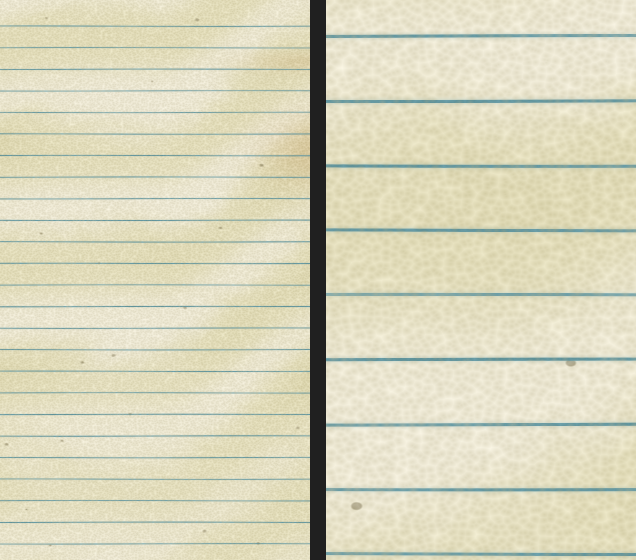
Left: the whole. Right: its middle third, enlarged.
Reproduce this pattern procedurally as a WebGL 2 fragment shader.

```glsl
#version 300 es
precision highp float;

uniform vec2 u_resolution;
out vec4 fragColor;

// Lengths are fractions of the canvas height
const float LINE_COUNT = 25.0;
const float LINE_SPACING = 0.03852;
const float FIRST_LINE = 0.0288;
const float LINE_HALF_WIDTH = 0.00095;
const float BLEED_WIDTH = 0.0019;
const float BLEED_STRENGTH = 0.22;
const float GRAIN_SCALE = 270.0;
const float FIBRE_SCALE = 110.0;
const float GRAIN_STRENGTH = 0.085;
const float FIBRE_STRENGTH = 0.035;
const float FOLD_PERIOD = 0.2;
const float SPECK_SCALE = 16.0;
const float SPECK_CHANCE = 0.1;

const vec3 CREAM = vec3(0.925, 0.905, 0.825);
const vec3 TAN = vec3(0.885, 0.862, 0.725);
const vec3 OLIVE = vec3(0.825, 0.795, 0.615);
const vec3 RUST = vec3(0.83, 0.73, 0.55);
const vec3 INK = vec3(0.38, 0.58, 0.61);
const vec3 SPECK = vec3(0.52, 0.48, 0.35);

const float TAU = 6.28319;

vec2 hash2(vec2 cell) {
    vec3 q = fract(cell.xyx * vec3(0.1031, 0.1030, 0.0973));
    q += dot(q, q.yzx + 33.33);
    return fract((q.xx + q.yz) * q.zy);
}

// Distance to the nearest scattered point
float cellular(vec2 p) {
    vec2 cell = floor(p), f = fract(p);
    float nearest = 4.0;
    for (int j = -1; j <= 1; j++) {
        for (int i = -1; i <= 1; i++) {
            vec2 o = vec2(i, j);
            vec2 d = o + hash2(cell + o) - f;
            nearest = min(nearest, dot(d, d));
        }
    }
    return sqrt(nearest);
}

// Rotated, mutually warped sines, roughly -1 to 1
float layeredSines(vec2 p) {
    float sum = 0.0, amp = 0.5;
    for (int i = 0; i < 5; i++) {
        p += 0.6 * sin(p.yx * 1.3 + float(i) * 1.7);
        sum += amp * sin(p.x) * cos(p.y);
        p = mat2(1.36, 1.1, -1.1, 1.36) * p;
        amp *= 0.6;
    }
    return sum;
}

float blob(vec2 p, vec2 centre, vec2 size) {
    vec2 d = (p - centre) / size;
    return exp(-dot(d, d));
}

// Broad folds that climb toward the right, with mottled stains
vec3 paperColor(vec2 p, float across) {
    float mottle = layeredSines(p * vec2(9.0, 14.0) + 2.0);
    float depth = 1.0 - p.y + 0.2 * smoothstep(0.5, 1.1, across) + 0.018 * mottle;
    float fold = cos(TAU * (depth - 0.475) / FOLD_PERIOD);
    float foldAmount = mix(0.2, 0.36, smoothstep(0.2, 0.34, p.y));
    float edge = abs(across - 0.42) * 1.7;
    float age = 0.42 + foldAmount * fold + 0.22 * mottle + 0.3 * edge * edge;

    vec3 color = mix(CREAM, TAN, smoothstep(0.0, 0.85, age));
    color = mix(color, OLIVE, 0.75 * smoothstep(0.75, 1.5, age));
    float rust = blob(vec2(across, p.y), vec2(1.02, 0.73), vec2(0.16, 0.06))
               + 0.7 * blob(vec2(across, p.y), vec2(1.0, 0.89), vec2(0.2, 0.018));
    return mix(color, RUST, 0.5 * min(rust, 1.0));
}

// Ruled line coverage with soft bleed and patchy ink
float ruledInk(vec2 p, float grain, float pixel) {
    float y = p.y + 0.0004 * sin(p.x * 9.0 + p.y * 31.0);
    float index = clamp(round((y - FIRST_LINE) / LINE_SPACING), 0.0, LINE_COUNT - 1.0);
    vec2 variation = hash2(vec2(index, 7.0));
    float d = abs(y - FIRST_LINE - index * LINE_SPACING);
    float core = clamp((LINE_HALF_WIDTH - d) / pixel + 0.5, 0.0, 1.0);
    float bleed = BLEED_STRENGTH * exp(-d * d / (BLEED_WIDTH * BLEED_WIDTH));
    float patchy = 0.9 + 0.45 * (grain - 0.45) + 0.08 * sin(p.x * 23.0 + variation.y * TAU);
    return clamp(max(core, bleed) * patchy * mix(0.82, 1.05, variation.x), 0.0, 1.0);
}

// Sparse flecks in the pulp
float specks(vec2 p, float pixel) {
    vec2 q = p * SPECK_SCALE;
    vec2 cell = floor(q);
    vec2 kind = hash2(cell + 91.0);
    vec2 d = fract(q) - mix(vec2(0.15), vec2(0.85), hash2(cell + 17.0));
    float radius = mix(0.015, 0.04, kind.y);
    float aa = pixel * SPECK_SCALE;
    float shape = 1.0 - smoothstep(radius - aa, radius + aa, length(d * vec2(0.7, 1.0)));
    return shape * step(kind.x, SPECK_CHANCE);
}

void main() {
    float pixel = 1.0 / u_resolution.y;
    vec2 p = gl_FragCoord.xy * pixel;
    float across = gl_FragCoord.x / u_resolution.x;

    float grain = cellular(p * GRAIN_SCALE * vec2(0.8, 1.0));
    float fibre = cellular(p * FIBRE_SCALE * vec2(0.7, 1.0) + 40.0);

    vec3 color = paperColor(p, across);
    color = mix(color, SPECK, 0.55 * specks(p, pixel));
    color = mix(color, INK, ruledInk(p, grain, pixel));
    float relief = GRAIN_STRENGTH * (grain - 0.46) + FIBRE_STRENGTH * (fibre - 0.46);
    color += relief * vec3(0.9, 0.95, 1.2);
    fragColor = vec4(clamp(color, 0.0, 1.0), 1.0);
}
```
